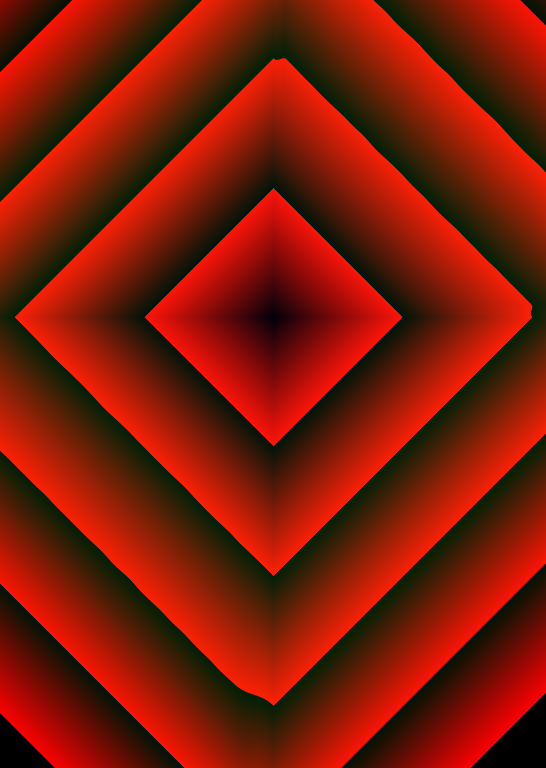
Reproduce this background procedurally as a WebGL 1 fragment shader.

```glsl
precision highp float;
uniform vec2 u_resolution;

#define CENTER vec2(0.501, 0.587)
#define RING_SIZE 0.169
#define RING_COUNT 5.0
#define UPPER_BULGE 0.115
#define LOWER_BULGE 0.165
#define WOBBLE 0.012
#define WOBBLE_SCALE 5.0
#define GREEN_PEAK 0.13
#define BLUE_INNER 0.04
#define BLUE_OUTER 0.008

vec2 hashGradient(vec2 cell) {
  float angle = 6.2832 * fract(sin(dot(cell, vec2(127.1, 311.7))) * 4375.85);
  return vec2(cos(angle), sin(angle));
}

float gradientNoise(vec2 p) {
  vec2 cell = floor(p);
  vec2 f = fract(p);
  vec2 blend = f * f * f * (f * (f * 6.0 - 15.0) + 10.0);
  float a = dot(hashGradient(cell), f);
  float b = dot(hashGradient(cell + vec2(1.0, 0.0)), f - vec2(1.0, 0.0));
  float c = dot(hashGradient(cell + vec2(0.0, 1.0)), f - vec2(0.0, 1.0));
  float d = dot(hashGradient(cell + vec2(1.0)), f - vec2(1.0));
  return mix(mix(a, b, blend.x), mix(c, d, blend.x), blend.y);
}

// Diamond distance in rings, stretched in two opposite quadrants
float diamondDistance(vec2 p) {
  float d = abs(p.x) + abs(p.y);
  float upper = smoothstep(0.0, 0.1, min(p.x, p.y));
  float lower = smoothstep(0.0, 0.3, min(-p.x, -p.y));
  float upperShift = upper * UPPER_BULGE * max(d - 1.3, 0.0);
  float lowerShift = lower * LOWER_BULGE * smoothstep(1.8, 3.6, d);
  float rough = (upper + lower) * smoothstep(1.5, 2.2, d);
  rough *= 1.0 - smoothstep(3.3, 4.0, d);
  return d - upperShift - lowerShift
    + WOBBLE * rough * gradientNoise(p * WOBBLE_SCALE);
}

void main() {
  vec2 p = (gl_FragCoord.xy - CENTER * u_resolution) / (u_resolution.y * RING_SIZE);
  float d = diamondDistance(p);
  float edgeWidth = 1.4 / (u_resolution.y * RING_SIZE);

  // Red climbs through each ring and drops at its outer edge
  float ramp = fract(d);
  float red = ramp * (1.0 - smoothstep(1.0 - edgeWidth, 1.0, ramp));

  // Green swells in the middle rings, blue fades outward
  float reach = clamp(d / RING_COUNT, 0.0, 1.0);
  float green = GREEN_PEAK * sin(3.14159 * reach);
  float blue = mix(BLUE_INNER, BLUE_OUTER, reach);

  // Black beyond the last ring
  float inside = 1.0 - smoothstep(RING_COUNT - edgeWidth, RING_COUNT, d);
  gl_FragColor = vec4(vec3(red, green, blue) * inside, 1.0);
}
```
